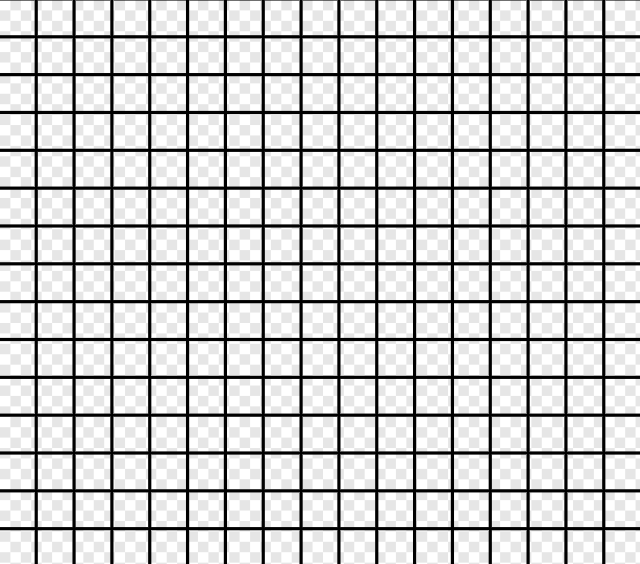
A Shadertoy shader for this pattern:

```glsl
// Black square grid ruled over a fine white and pale grey checkerboard.

// All lengths are fractions of the canvas width, measured from the top left.
const float GRID_PITCH = 0.05912;
const vec2 FIRST_LINE = vec2(0.0566, 0.0575);
const float LINE_WIDTH = 0.0050;
const float CHECK_SIZE = 0.01628;

const vec3 WHITE = vec3(1.0);
const vec3 PALE_GREY = vec3(0.902);
const vec3 BLACK = vec3(0.0);

// Smoothed square wave: +1 on even cells, -1 on odd cells.
vec2 squareWave(vec2 p, float size, float pixel) {
    vec2 phase = mod(p / size, 2.0);
    vec2 toEdge = (0.5 - abs(abs(phase - 1.0) - 0.5)) * size;
    vec2 side = 1.0 - 2.0 * step(1.0, phase);
    return side * clamp(2.0 * toEdge / pixel, 0.0, 1.0);
}

// 0 on white squares, 1 on grey squares.
float checker(vec2 p, float size, float pixel) {
    vec2 wave = squareWave(p, size, pixel);
    return 0.5 - 0.5 * wave.x * wave.y;
}

// Coverage of the evenly spaced vertical and horizontal lines.
float gridLines(vec2 p, float pitch, float width, float pixel) {
    vec2 toLine = abs(mod(p + 0.5 * pitch, pitch) - 0.5 * pitch);
    vec2 cover = clamp((0.5 * width - toLine) / pixel + 0.5, 0.0, 1.0);
    return max(cover.x, cover.y);
}

void mainImage(out vec4 fragColor, in vec2 fragCoord) {
    float pixel = 1.0 / iResolution.x;
    vec2 p = vec2(fragCoord.x, iResolution.y - fragCoord.y) * pixel;

    // Checkerboard below, grid on top
    vec3 color = mix(WHITE, PALE_GREY, checker(p, CHECK_SIZE, pixel));
    float ink = gridLines(p - FIRST_LINE, GRID_PITCH, LINE_WIDTH, pixel);
    color = mix(color, BLACK, ink);

    fragColor = vec4(color, 1.0);
}
```
